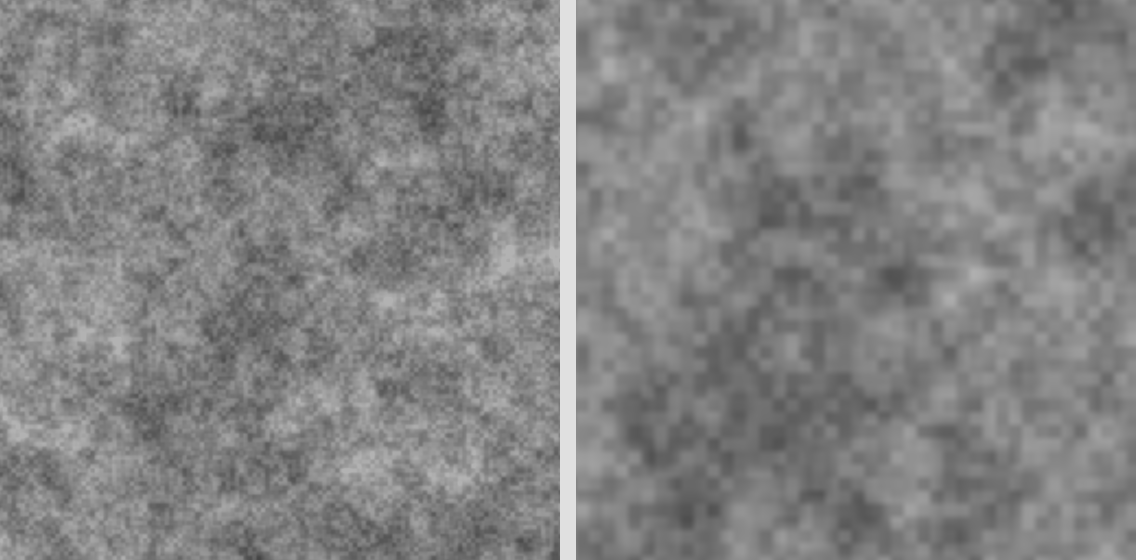
Left: the whole. Right: its middle third, enlarged.
Give the GLSL for this texture, as a WebGL 1 fragment shader.

```glsl
precision highp float;
// Mottled grey stone: soft cloudy blotches under a fine, blocky square grain.

uniform vec2 u_resolution;

const int LAYERS = 6;
const float BASE_CELLS = 4.0;     // cells across the canvas in the broadest layer
const float LAYER_CONTRAST = 0.125;
const vec3 MID_GREY = vec3(0.512);
const vec3 DARKEST = vec3(0.27);
const vec3 LIGHTEST = vec3(0.70);

// Random value in 0..1 for one cell of one layer
float hash(vec2 cell, float seed) {
  vec3 p = fract(vec3(cell.xyx + seed * 17.0) * vec3(0.1031, 0.1030, 0.0973));
  p += dot(p, p.yzx + 33.33);
  return fract((p.x + p.y) * p.z);
}

// Square-cell noise in -0.5..0.5; flatness widens the plateau of every cell
float cellNoise(vec2 p, float seed, float flatness) {
  vec2 cell = floor(p);
  vec2 blend = smoothstep(vec2(flatness), vec2(1.0 - flatness), fract(p));
  float bottom = mix(hash(cell, seed), hash(cell + vec2(1.0, 0.0), seed), blend.x);
  float top = mix(hash(cell + vec2(0.0, 1.0), seed), hash(cell + vec2(1.0), seed), blend.x);
  return mix(bottom, top, blend.y) - 0.5;
}

// Equal-strength layers, each twice as fine and a little blockier than the last
float mottling(vec2 uv, float cells, float contrast) {
  float sum = 0.0;
  for (int i = 0; i < LAYERS; i++) {
    float layer = float(i);
    vec2 shift = vec2(0.37, 0.71) * layer;
    float flatness = 0.03 * layer;
    sum += contrast * cellNoise(uv * cells + shift, layer + 1.0, flatness);
    cells *= 2.0;
  }
  return sum;
}

void main() {
  vec2 uv = gl_FragCoord.xy / min(u_resolution.x, u_resolution.y);
  float shade = mottling(uv, BASE_CELLS, LAYER_CONTRAST);
  vec3 color = clamp(MID_GREY + shade, DARKEST, LIGHTEST);
  gl_FragColor = vec4(color, 1.0);
}
```
